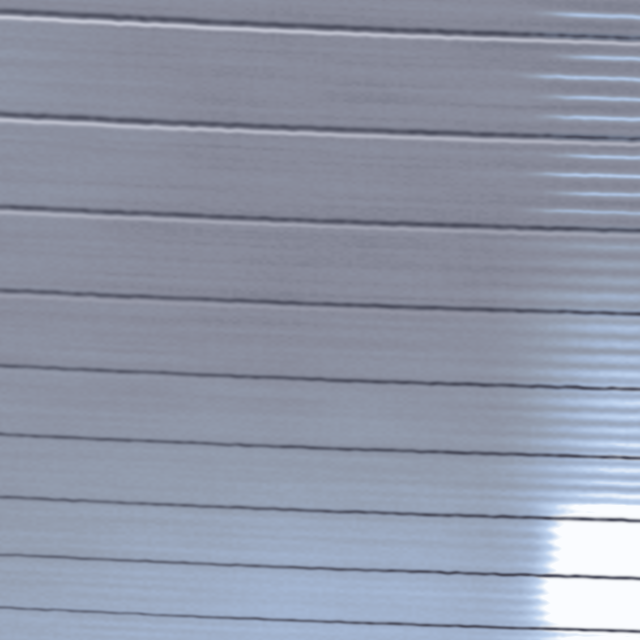
This texture is drawn by a three.js fragment shader. Its source:

```glsl
varying vec2 vUv;

// Panel layout: spacing shrinks with depth down the canvas
const float FIRST_JOINT = 0.017;
const float FIRST_SPACING = 0.1709;
const float FORESHORTENING = 0.0583;
const float TILT = 0.037;
const float TOP_EXTRA_TILT = 0.009;
const float RIBS_PER_PANEL = 5.0;

// Joint widths at the top and bottom of the canvas
const float GROOVE_TOP = 0.0052;
const float GROOVE_BOTTOM = 0.0028;
const float LIP_OFFSET = 0.0095;
const float LIP_WIDTH = 0.0042;
const float GRAIN = 0.22;

const vec3 GROOVE = vec3(0.29, 0.30, 0.36);
const vec3 SHADOW = vec3(0.40, 0.42, 0.48);
const vec3 STEEL = vec3(0.53, 0.54, 0.60);
const vec3 MIST = vec3(0.58, 0.62, 0.69);
const vec3 BLUE = vec3(0.64, 0.71, 0.82);
const vec3 PALE = vec3(0.74, 0.82, 0.93);
const vec3 GLARE = vec3(0.98, 0.99, 1.0);
const vec3 LIP = vec3(0.78, 0.79, 0.84);

float hash(vec2 p) {
  return fract(sin(dot(p, vec2(127.1, 311.7))) * 43758.5453);
}

float noise(vec2 p) {
  vec2 i = floor(p);
  vec2 f = fract(p);
  f = f * f * (3.0 - 2.0 * f);
  return mix(mix(hash(i), hash(i + vec2(1.0, 0.0)), f.x),
             mix(hash(i + vec2(0.0, 1.0)), hash(i + vec2(1.0, 1.0)), f.x), f.y);
}

float bell(float d, float width) {
  return exp(-d * d / (width * width));
}

// Metal colour by light level: 0 is plain steel, 4 is full glare
vec3 metal(float light) {
  vec3 c = mix(SHADOW, STEEL, clamp(light + 1.0, 0.0, 1.0));
  c = mix(c, MIST, clamp(light, 0.0, 1.0));
  c = mix(c, BLUE, clamp(light - 1.0, 0.0, 1.0));
  c = mix(c, PALE, clamp(light - 2.0, 0.0, 1.0));
  return mix(c, GLARE, clamp(light - 3.0, 0.0, 1.0));
}

void main() {
  float x = vUv.x;
  float down = 1.0 - vUv.y;

  // Tilted panel coordinate with slightly uneven joints
  float tilt = TILT + TOP_EXTRA_TILT * exp(-8.0 * down);
  float depth = down - tilt * x - 0.003 * sin(3.14159 * x);
  depth += 0.0016 * (noise(vec2(x * 70.0, down * 30.0)) - 0.5);
  float d = depth - FIRST_JOINT;
  float reach = FIRST_SPACING - FORESHORTENING * d;
  float panel = d / reach;
  float spacing = reach * reach / FIRST_SPACING;
  float within = fract(panel);
  float fromJoint = (panel - floor(panel + 0.5)) * spacing;

  // Broad light: brighter toward the floor and the left edge
  float light = 2.0 * smoothstep(0.4, 1.1, down) * mix(0.8, 1.05, smoothstep(0.0, 0.5, x));
  light += 0.35 * smoothstep(0.35, 0.0, x) * smoothstep(0.8, 0.2, down);

  // Blue halo and white glare, their edge shifting from panel to panel
  float edge = x + 0.03 * (hash(vec2(floor(panel), 4.0)) - 0.5);
  float halo = smoothstep(0.74, 0.98, edge) * smoothstep(0.25, 0.62, down);
  float nearJoint = abs(2.0 * within - 1.0);
  light += halo * (1.5 + 0.8 * nearJoint * nearJoint);
  float glare = smoothstep(0.81, 0.90, edge) * smoothstep(0.76, 0.84, down);
  glare *= 1.0 - 0.75 * smoothstep(0.95, 0.995, down);
  light += 3.0 * glare;

  // Fine ribs: thin glints above, dark bands inside the halo
  float wave = cos(6.28318 * within * RIBS_PER_PANEL);
  float ribSide = smoothstep(0.66, 0.96, x);
  float ribId = floor(panel * RIBS_PER_PANEL + 0.5);
  float glintStart = 0.78 + 0.12 * hash(vec2(ribId, 9.0));
  float glint = pow(0.5 + 0.5 * wave, 6.0) * smoothstep(glintStart, glintStart + 0.1, x);
  glint *= smoothstep(0.42, 0.28, down);
  light += 2.2 * glint + 0.06 * wave;
  light += wave * ribSide * mix(0.15, 0.75, halo) * (1.0 - 0.5 * glare);

  // Brushed streaks, soft blotches and grain
  float streak = noise(vec2(x * 5.0, depth * 150.0)) - 0.5;
  float blotch = noise(vUv * vec2(9.0, 14.0)) - 0.5;
  float grain = noise(vUv * vec2(150.0, 210.0)) - 0.5;
  light += 0.30 * streak + 0.20 * blotch + GRAIN * grain;
  vec3 color = metal(light);

  // Bright lip below each joint, fading down the canvas
  float lip = bell(fromJoint - LIP_OFFSET * mix(1.0, 0.7, down), LIP_WIDTH);
  lip *= smoothstep(0.68, 0.0, down) * mix(1.0, 0.75, x);
  color = mix(color, LIP, lip);

  // Dark groove, thinner and paler toward the lower left
  float groove = bell(fromJoint, mix(GROOVE_TOP, GROOVE_BOTTOM, down));
  float grooveStrength = mix(0.88, mix(0.55, 0.95, smoothstep(0.1, 0.9, x)), down);
  grooveStrength *= 0.85 + 0.3 * noise(vec2(x * 90.0, floor(panel + 0.5)));
  color = mix(color, GROOVE, min(groove * grooveStrength, 1.0));

  gl_FragColor = vec4(color, 1.0);
}
```
